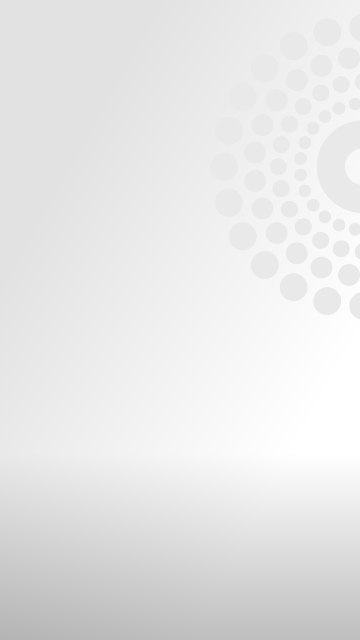
Reproduce this background procedurally as a Shadertoy shader.

```glsl
// Pale diagonal gradient with a shaded floor and concentric rings of grey dots at the upper right.

const float TAU = 6.2831853;
const float DOTS_PER_RING = 24.0;
const vec3 DOT_GREY = vec3(0.912);

// Coverage of a shape from its signed distance, softened over one pixel.
float coverage(float dist, float pixel) {
    return 1.0 - smoothstep(-0.5 * pixel, 0.5 * pixel, dist);
}

// Distance to a ring of equal dots; shift turns the ring by a share of one step.
float dotRing(vec2 p, float ringRadius, float dotRadius, float shift) {
    float stepAngle = TAU / DOTS_PER_RING;
    float turn = atan(p.y, p.x) / stepAngle - shift;
    float angle = (floor(turn + 0.5) + shift) * stepAngle;
    return length(p - ringRadius * vec2(cos(angle), sin(angle))) - dotRadius;
}

// Distance to a flat annulus.
float annulus(vec2 p, float inner, float outer) {
    return abs(length(p) - 0.5 * (inner + outer)) - 0.5 * (outer - inner);
}

// Central annulus and four staggered dot rings, in units of canvas width.
float rosette(vec2 p) {
    vec4 ringRadii = vec4(0.3866, 0.3032, 0.2361, 0.1755);
    float dist = annulus(p, 0.051, 0.129);
    for (int i = 0; i < 4; i++) {
        float radius = ringRadii[i];
        dist = min(dist, dotRing(p, radius, radius * 0.1, 0.5 * float(i % 2)));
    }
    return dist;
}

// Grey at the upper left rising to white at the lower right.
float backdrop(vec2 uv) {
    float diagonal = uv.x + 1.0 - uv.y;
    return clamp(0.885 + 0.105 * (diagonal - 0.43), 0.885, 1.0);
}

// Darkening that grows toward the lower edge.
float floorShade(float height) {
    return 1.0 - 0.255 * clamp(1.0 - height / 0.293, 0.0, 1.0);
}

void mainImage(out vec4 fragColor, in vec2 fragCoord) {
    vec2 uv = fragCoord / iResolution.xy;
    float pixel = 1.0 / iResolution.x;

    // The rosette is anchored to the upper right corner.
    vec2 center = vec2(1.009, iResolution.y * pixel - 0.463);
    vec2 p = fragCoord * pixel - center;

    vec3 color = vec3(backdrop(uv));
    color = mix(color, DOT_GREY, coverage(rosette(p), pixel));
    color *= floorShade(uv.y);
    fragColor = vec4(color, 1.0);
}
```
